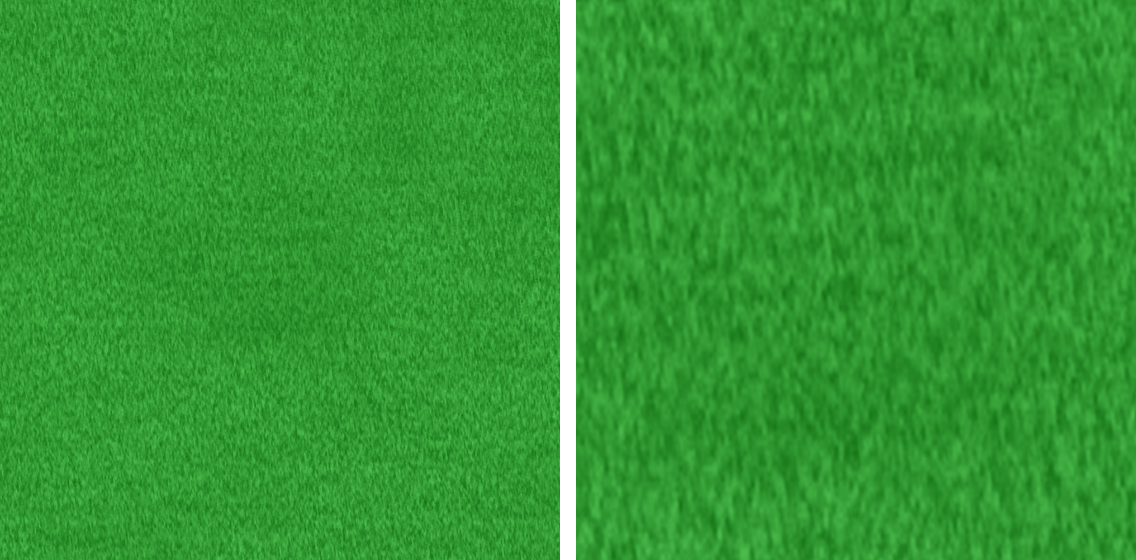
Left, the full canvas; right, a detail of the centre.
Give the GLSL for this texture, as a WebGL 1 fragment shader.

```glsl
precision highp float;

uniform vec2 u_resolution;

#define BLADES_ACROSS 340.0
#define BLADES_DOWN 125.0
#define LEAN 0.14
#define BLADE_CONTRAST 1.08
#define ROWS 75.0
#define ROW_STRENGTH 0.11
#define PATCHES 7.0
#define PATCH_STRENGTH 0.12
#define SHADE vec3(0.080, 0.450, 0.082)
#define TIP vec3(0.300, 0.746, 0.308)

float hash(vec2 p) {
  return fract(sin(dot(p, vec2(127.1, 311.7))) * 43758.5453);
}

float valueNoise(vec2 p) {
  vec2 cell = floor(p);
  vec2 f = fract(p);
  f = f * f * (3.0 - 2.0 * f);
  float low = mix(hash(cell), hash(cell + vec2(1.0, 0.0)), f.x);
  float high = mix(hash(cell + vec2(0.0, 1.0)), hash(cell + 1.0), f.x);
  return mix(low, high, f.y);
}

// Upright streaks, each column shifted so that blade ends do not line up
float blades(vec2 uv, float lean, float seed) {
  vec2 p = vec2(uv.x + lean * uv.y, uv.y) * vec2(BLADES_ACROSS, BLADES_DOWN);
  float column = floor(p.x);
  float across = fract(p.x);
  across = across * across * (3.0 - 2.0 * across);
  float value[2];
  for (int i = 0; i < 2; i++) {
    float id = column + float(i) + seed;
    float y = p.y + 9.0 * hash(vec2(id, seed));
    float along = smoothstep(0.0, 1.0, fract(y));
    value[i] = mix(hash(vec2(id, floor(y))), hash(vec2(id, floor(y) + 1.0)), along);
  }
  return mix(value[0], value[1], across);
}

void main() {
  vec2 uv = gl_FragCoord.xy / min(u_resolution.x, u_resolution.y);

  // Two leaning layers of blades and a finer grain
  float grass = 0.5 * blades(uv, LEAN, 17.0)
              + 0.3 * blades(uv, -LEAN, 53.0)
              + 0.2 * valueNoise(uv * vec2(BLADES_ACROSS, BLADES_DOWN * 2.0) * 1.3 + 31.0);

  // Faint mown rows and broad soft patches
  float rows = valueNoise(uv * vec2(6.0, ROWS) + 71.0) - 0.5;
  float patches = valueNoise(uv * PATCHES + 5.0) - 0.5;

  float contrast = BLADE_CONTRAST * (1.0 + 0.3 * patches);
  float light = 0.5 + contrast * (grass - 0.5);
  light += ROW_STRENGTH * rows + PATCH_STRENGTH * patches;

  gl_FragColor = vec4(mix(SHADE, TIP, clamp(light, 0.0, 1.0)), 1.0);
}
```
